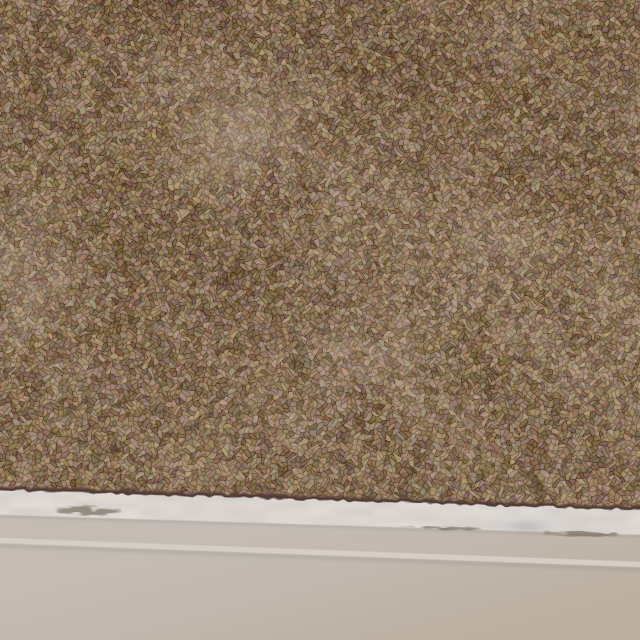
Write a WebGL 2 fragment shader that draws this texture.

```glsl
#version 300 es
precision highp float;
// Speckled tan carpet meeting a slightly tilted painted skirting board.
// Pile: warped cellular grains with dark gaps, tinted by broad soft patches.
// Board: stacked bands measured from the sloping seam, with scuffs and a ridge.
uniform vec2 u_resolution;
out vec4 fragColor;

const float GRAINS = 125.0;          // grains across the canvas
const float SEAM_Y = 0.2355;         // carpet edge height at the left
const float SEAM_SLOPE = -0.0315;
const float LIP_DEPTH = 0.040;       // white strip below the seam
const float RIDGE_Y = 0.1555;        // pale ridge height at the left
const float RIDGE_SLOPE = -0.0375;
const float RIDGE_HALF = 0.0042;
const vec3 PILE_DARK = vec3(0.31, 0.22, 0.13);
const vec3 PILE_LIGHT = vec3(0.71, 0.62, 0.515);
const vec3 PILE_DUST = vec3(0.66, 0.60, 0.54);
const vec3 SEAM_SHADOW = vec3(0.32, 0.23, 0.21);
const vec3 LIP_WHITE = vec3(0.855, 0.835, 0.815);
const vec3 BOARD = vec3(0.765, 0.735, 0.705);
const vec3 BOARD_WARM = vec3(0.735, 0.685, 0.630);
const vec3 RIDGE_PALE = vec3(0.84, 0.805, 0.77);
const vec3 SCUFF = vec3(0.47, 0.43, 0.38);

vec3 hash3(vec2 cell) {
  vec3 q = fract(cell.xyx * vec3(0.1031, 0.1030, 0.0973));
  q += dot(q, q.yxz + 33.33);
  return fract((q.xxy + q.yzz) * q.zyx);
}

// Smooth lattice noise in 0..1
float softNoise(vec2 p) {
  vec2 i = floor(p), f = fract(p);
  f = f * f * (3.0 - 2.0 * f);
  float low = mix(hash3(i).x, hash3(i + vec2(1, 0)).x, f.x);
  float high = mix(hash3(i + vec2(0, 1)).x, hash3(i + vec2(1)).x, f.x);
  return mix(low, high, f.y);
}

// Nearest grain: random id, and how far inside its border we are
vec3 grain(vec2 p, out float inset) {
  vec2 base = floor(p);
  float nearest = 9.0, second = 9.0;
  vec3 id = vec3(0.0);
  for (int y = -1; y <= 1; y++) {
    for (int x = -1; x <= 1; x++) {
      vec2 cell = base + vec2(x, y);
      vec3 rnd = hash3(cell);
      float d = length(cell + rnd.xy - p);
      if (d < nearest) { second = nearest; nearest = d; id = hash3(cell + 71.0); }
      else second = min(second, d);
    }
  }
  inset = second - nearest;
  return id;
}

float glow(vec2 p, vec2 centre, vec2 radius) {
  vec2 d = (p - centre) / radius;
  return exp(-dot(d, d));
}

// Broad worn (positive) and shaded (negative) areas
float patches(vec2 p) {
  float v = 0.20 * (softNoise(p * 7.0 + 3.0) - 0.5) + 0.16 * (softNoise(p * 19.0) - 0.5);
  v += 0.24 * glow(p, vec2(0.38, 0.78), vec2(0.08, 0.10));
  v += 0.15 * glow(p, vec2(0.06, 0.58), vec2(0.11, 0.13));
  v += 0.16 * glow(p, vec2(0.60, 0.45), vec2(0.10, 0.06));
  v += 0.12 * glow(p, vec2(0.80, 0.64), vec2(0.10, 0.05));
  v -= 0.13 * glow(p, vec2(0.28, 0.63), vec2(0.10, 0.06));
  v -= 0.10 * glow(p, vec2(0.85, 0.85), vec2(0.30, 0.15));
  v -= 0.12 * glow(p, vec2(0.28, 0.98), vec2(0.20, 0.06));
  return v;
}

vec3 carpet(vec2 p) {
  vec2 q = p * GRAINS;
  q += 0.35 * sin(q.yx * 1.7 + 2.0 * sin(q * 0.43));
  float inset;
  vec3 id = grain(q, inset);
  float worn = patches(p);
  float tone = 0.42 + 0.50 * id.x + 0.55 * worn;
  tone -= 0.36 * (1.0 - smoothstep(0.0, 0.38, inset));
  tone += 0.22 * (softNoise(p * GRAINS * 1.6) - 0.5);
  vec3 col = mix(PILE_DARK, PILE_LIGHT, clamp(tone, 0.0, 1.15));
  col += (id.y - 0.5) * vec3(0.03, 0.0, -0.08) + (id.z - 0.5) * vec3(0.03, -0.04, 0.03);
  return mix(col, PILE_DUST, clamp(worn * 1.1, 0.0, 0.35));
}

// Ragged paint wear inside a soft ellipse
float scuff(vec2 p, vec2 centre, vec2 radius) {
  float ragged = softNoise(p * vec2(75.0, 240.0));
  return smoothstep(0.25, 0.65, glow(p, centre, radius) * (0.25 + ragged));
}

vec3 skirting(vec2 p, float below, float px) {
  vec3 col = mix(BOARD, BOARD_WARM, smoothstep(0.3, 1.5, p.x + 0.6 - 4.0 * p.y));
  float ridge = p.y - RIDGE_Y - RIDGE_SLOPE * p.x;
  col *= 1.0 - 0.06 * glow(vec2(ridge, 0.0), vec2(-0.008, 0.0), vec2(0.004, 1.0));
  col = mix(col, RIDGE_PALE, 1.0 - smoothstep(RIDGE_HALF - px, RIDGE_HALF + px, abs(ridge)));
  // White lip, a little mottled, with a thin shade beneath
  float lip = 1.0 - smoothstep(LIP_DEPTH - 0.002, LIP_DEPTH + 0.002, below);
  col *= 1.0 - 0.07 * (1.0 - smoothstep(0.0, 0.008, abs(below - LIP_DEPTH)));
  col = mix(col, LIP_WHITE + 0.05 * (softNoise(p * vec2(30.0, 90.0)) - 0.5), lip);
  vec2 s = vec2(p.x, below);
  float wear = scuff(s, vec2(0.135, 0.029), vec2(0.055, 0.009));
  wear = max(wear, scuff(s, vec2(0.70, 0.039), vec2(0.065, 0.004)));
  wear = max(wear, scuff(s, vec2(0.92, 0.041), vec2(0.09, 0.005)));
  col = mix(col, SCUFF, 0.7 * wear);
  return mix(col, vec3(0.67, 0.68, 0.70), 0.5 * glow(s, vec2(0.82, 0.032), vec2(0.03, 0.009)));
}

void main() {
  vec2 p = gl_FragCoord.xy / u_resolution;
  float px = 1.0 / u_resolution.y;
  float seam = p.y - SEAM_Y - SEAM_SLOPE * p.x;
  float fringe = seam + 0.005 * (softNoise(p * 110.0) - 0.5);
  vec3 pile = mix(SEAM_SHADOW, carpet(p), smoothstep(0.001, 0.008, fringe));
  vec3 col = mix(skirting(p, -seam, px), pile, smoothstep(-px, px, fringe + 0.001));
  fragColor = vec4(clamp(col, 0.0, 1.0), 1.0);
}
```
